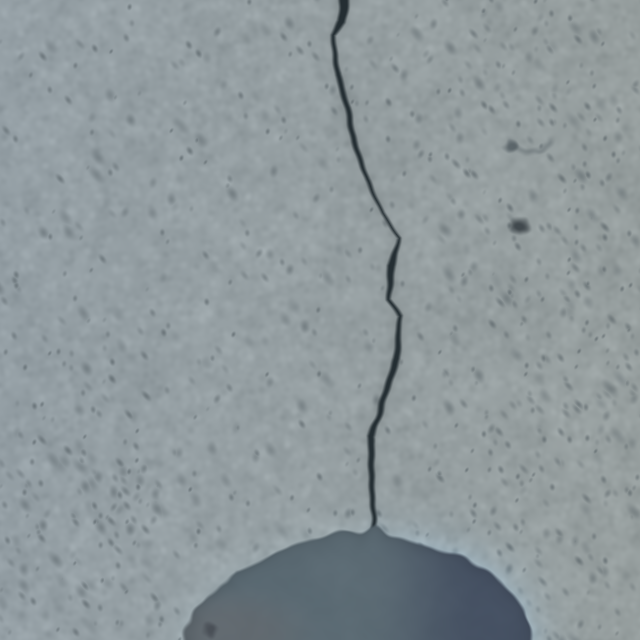
Reproduce this texture procedurally as a Shadertoy shader.

```glsl
// Weathered concrete slab split by a thin crack that runs down to a round hole.
// Crack: tapered polyline distance. Hole: roughened ellipse with a pale rim.
// Surface: layered sines for mottling, soft cellular blobs for grain and pits.
#define WALL_COLOR vec3(0.588, 0.623, 0.636)
#define CRACK_COLOR vec3(0.12, 0.16, 0.18)
#define PIT_COLOR vec3(0.34, 0.38, 0.40)
#define HOLE_CENTER vec2(0.558, -0.002)
#define HOLE_RADII vec2(0.272, 0.164)
#define EDGE_SOFT 0.0036
#define MOTTLE_GAIN 0.007
#define GRAIN_GAIN 0.034
#define CRACK_WOBBLE 0.0010
#define PIT_GAIN 0.62

const int CRACK_COUNT = 16;
// x, y of each bend, half width
const vec3 CRACK[16] = vec3[16](
    vec3(.539, 1.01, .008), vec3(.534, .967, .006), vec3(.521, .945, .003),
    vec3(.528, .883, .004), vec3(.543, .831, .004), vec3(.554, .779, .004),
    vec3(.573, .720, .003), vec3(.598, .667, .002), vec3(.624, .628, .002),
    vec3(.610, .584, .006), vec3(.608, .532, .003), vec3(.625, .506, .003),
    vec3(.619, .440, .005), vec3(.590, .345, .004), vec3(.579, .318, .005),
    vec3(.585, .160, .003));

vec2 hash2(vec2 p) {
    vec3 q = fract(p.xyx * vec3(0.1031, 0.1030, 0.0973));
    q += dot(q, q.yzx + 33.33);
    return fract((q.xx + q.yz) * q.zy);
}

float layeredSines(vec2 p) {
    float sum = 0.0, gain = 1.0;
    for (int i = 0; i < 5; i++) {
        p = mat2(0.8, 0.6, -0.6, 0.8) * p * 1.8 + 2.3;
        sum += gain * sin(p.x + 1.4 * sin(p.y * 0.8)) * cos(p.y + sin(p.x * 0.7));
        gain *= 0.82;
    }
    return sum;
}

// One soft light or dark blob per cell
float blobs(vec2 p) {
    vec2 cell = floor(p);
    float sum = 0.0;
    for (int k = 0; k < 9; k++) {
        vec2 c = cell + vec2(k % 3 - 1, k / 3 - 1);
        vec2 d = c + hash2(c) - p;
        float fall = max(1.0 - dot(d, d), 0.0);
        sum += (2.0 * hash2(c + 37.0).x - 1.0) * fall * fall * fall;
    }
    return sum;
}

float bump(float x, float center, float width) {
    float t = (x - center) / width;
    return exp(-t * t);
}

// Pits thicken in the lower left and on the right side
float pitDensity(vec2 p) {
    float lowerLeft = bump(p.x, 0.15, 0.12) * bump(p.y, 0.2, 0.15);
    float right = smoothstep(0.6, 0.85, p.x);
    return 0.06 + 0.3 * lowerLeft + 0.12 * right;
}

float pits(vec2 p, float scale, float seed) {
    vec2 cell = floor(p * scale);
    float cover = 0.0;
    for (int k = 0; k < 9; k++) {
        vec2 c = cell + vec2(k % 3 - 1, k / 3 - 1);
        vec2 place = hash2(c + seed), kind = hash2(c + seed + 71.0);
        vec2 d = p * scale - c - place;
        d.x += d.y * (kind.y - 0.4);
        float size = mix(0.25, 0.5, kind.y);
        float here = step(kind.x, pitDensity((c + place) / scale));
        float dip = 1.0 - smoothstep(0.0, 1.2, length(d * vec2(1.0, 0.75)) / size);
        cover = max(cover, here * dip * mix(0.3, 1.0, place.x));
    }
    return cover;
}

float crackDistance(vec2 p) {
    p.x += CRACK_WOBBLE * (sin(p.y * 83.0 + 2.0 * sin(p.y * 37.0)) + 0.5 * sin(p.y * 190.0));
    float best = 1.0;
    for (int i = 0; i < CRACK_COUNT - 1; i++) {
        vec3 a = CRACK[i], b = CRACK[i + 1];
        vec2 ab = b.xy - a.xy;
        float t = clamp(dot(p - a.xy, ab) / dot(ab, ab), 0.0, 1.0);
        best = min(best, length(p - a.xy - ab * t) - mix(a.z, b.z, t));
    }
    return best;
}

float holeDistance(vec2 p) {
    vec2 q = (p - HOLE_CENTER) / HOLE_RADII;
    float k = length(q);
    float d = k * (k - 1.0) / max(length(q / HOLE_RADII), 0.001);
    d += 0.0035 * blobs(p * 42.0) + 0.012 * bump(p.x, 0.36, 0.07);
    return d - 0.017 * bump(p.x, 0.587, 0.016) - 0.010 * bump(p.x, 0.535, 0.025);
}

float spot(vec2 p, vec2 center, vec2 radii) {
    return 1.0 - smoothstep(0.3, 1.4, length((p - center) / radii));
}

void mainImage(out vec4 fragColor, in vec2 fragCoord) {
    vec2 p = fragCoord / iResolution.xy;
    float soft = max(EDGE_SOFT, 1.0 / iResolution.y);
    float crack = crackDistance(p), hole = holeDistance(p);

    // Concrete: cool on the left, greener on the right
    vec3 color = WALL_COLOR + mix(vec3(-.008, 0, .010), vec3(.003, .001, -.012), p.x);
    color += MOTTLE_GAIN * layeredSines(p * 7.0);
    color += GRAIN_GAIN * (0.6 * blobs(p * 52.0) + 0.65 * blobs(p * 98.0 + 9.0));
    float pitted = max(0.8 * pits(p, 44.0, 3.0), pits(p, 74.0, 40.0));
    color = mix(color, PIT_COLOR, PIT_GAIN * pitted);

    // Larger pits on the right and a dim scar beside them
    vec2 rough = p + 0.003 * vec2(blobs(p * 70.0), blobs(p * 70.0 + 20.0));
    color = mix(color, vec3(.22, .25, .27), 0.9 * spot(rough, vec2(.811, .647), vec2(.015, .012)));
    color = mix(color, PIT_COLOR, 0.9 * spot(rough, vec2(.798, .771), vec2(.010, .008)));
    float scar = abs(length((rough - vec2(.828, .788)) * vec2(0.8, 1.0)) - 0.026);
    color = mix(color, PIT_COLOR, 0.4 * smoothstep(.008, .0, scar) * smoothstep(.79, .775, p.y));

    // Pale rim, bluer along the right of the hole
    float right = smoothstep(0.5, 0.72, p.x);
    vec3 rim = mix(vec3(.030, .040, .045), vec3(.015, .055, .09), right);
    color += rim * exp(-max(hole, 0.0) * 40.0);

    // Crack with a faint dark fringe
    color *= 1.0 - 0.08 * exp(-max(crack, 0.0) * 180.0);
    color = mix(color, CRACK_COLOR, 0.95 * (1.0 - smoothstep(-soft, soft, crack)));

    // Hole interior: teal middle, greyer lower left, dark blue right
    vec3 inside = mix(vec3(.36, .42, .455), vec3(.275, .32, .39), smoothstep(.56, .76, p.x));
    inside = mix(inside, vec3(.40, .42, .44), 0.7 * spot(p, vec2(.36, .01), vec2(.11, .06)));
    inside = mix(inside, vec3(.25, .27, .30), 0.7 * spot(rough, vec2(.328, .016), vec2(.011, .011)));
    inside += 0.005 * layeredSines(p * 7.0 + 4.0);
    inside *= 1.0 - 0.12 * exp(min(hole, 0.0) * 90.0);
    color = mix(color, inside, 1.0 - smoothstep(-soft, soft, hole));

    fragColor = vec4(color, 1.0);
}
```
